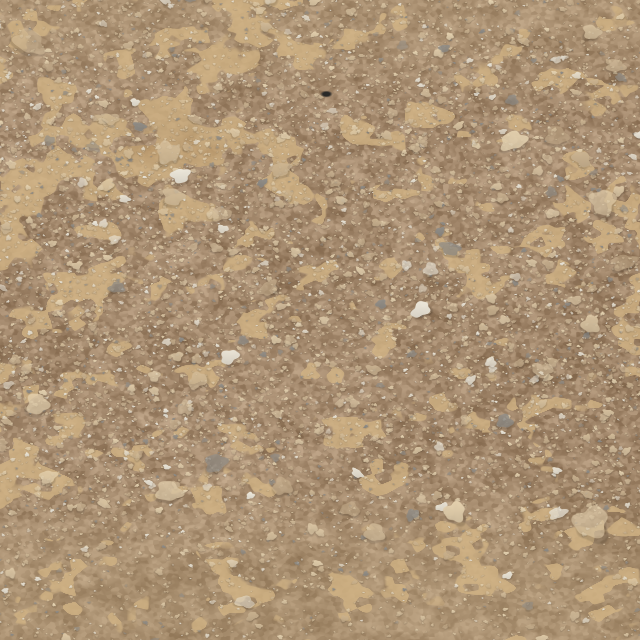
Write a three.js fragment shader that draws this texture.

```glsl
varying vec2 vUv;

#define SOIL vec3(0.645, 0.540, 0.430)
#define DUST vec3(0.670, 0.570, 0.445)
#define TAN vec3(0.760, 0.670, 0.540)
#define CREAM vec3(0.880, 0.810, 0.680)
#define CHALK vec3(0.890, 0.870, 0.820)
#define SLATE vec3(0.540, 0.530, 0.510)
#define CRUST vec3(0.800, 0.685, 0.505)
#define OCHRE vec3(0.670, 0.520, 0.330)
#define SOFTNESS 0.0014
#define GRIT 0.15

vec3 hash3(vec2 p) {
  vec3 q = fract(p.xyx * vec3(0.1031, 0.1030, 0.0973));
  q += dot(q, q.yxz + 33.33);
  return fract((q.xxy + q.yzz) * q.zyx);
}

// Cellular noise with the cell values blended smoothly
float cellNoise(vec2 p) {
  vec2 id = floor(p);
  float sum = 0.0, total = 0.0;
  for (int y = -1; y <= 1; y++) {
    for (int x = -1; x <= 1; x++) {
      vec2 cell = id + vec2(float(x), float(y));
      vec3 h = hash3(cell + 71.0);
      vec2 d = p - cell - h.xy;
      float weight = exp(-8.0 * dot(d, d));
      sum += weight * h.z;
      total += weight;
    }
  }
  return sum / total;
}

// Grains thin out toward the bottom and cluster loosely elsewhere
float density(vec2 uv) {
  float band = smoothstep(0.02, 0.40, uv.y) * (1.0 - 0.45 * smoothstep(0.75, 1.0, uv.y));
  float clumps = sin(uv.x * 17.0 + 3.0 * sin(uv.y * 13.0)) * sin(uv.y * 23.0 + 2.0 * sin(uv.x * 11.0));
  return mix(0.35, 1.1, band) * (1.0 + 0.25 * clumps);
}

vec3 stoneColour(vec3 h) {
  vec3 colour = mix(TAN, CREAM, h.x);
  colour = mix(colour, CHALK, step(0.86, h.y));
  return mix(colour, SLATE, step(h.y, 0.09));
}

// One size class of irregular, mostly flat-lying stones
vec3 scatter(vec3 ground, vec2 uv, float cells, float share, float radius) {
  vec2 p = uv * cells;
  vec2 id = floor(p);
  for (int y = -1; y <= 1; y++) {
    for (int x = -1; x <= 1; x++) {
      vec2 cell = id + vec2(float(x), float(y));
      vec3 place = hash3(cell + cells);
      vec3 form = hash3(cell + cells * 2.0 + 17.3);
      vec3 tint = hash3(cell + cells * 3.0 + 41.7);
      if (place.z > share * density((cell + place.xy) / cells)) continue;

      vec2 d = p - cell - place.xy;
      float turn = (form.x - 0.5) * 1.3;
      vec2 q = mat2(cos(turn), -sin(turn), sin(turn), cos(turn)) * d;
      q.y *= mix(1.0, 1.9, form.y);
      float angle = atan(q.y, q.x);
      float rim = 1.0 + 0.14 * sin(3.0 * angle + form.z * 40.0) + 0.09 * sin(5.0 * angle + form.x * 20.0);
      float size = radius * mix(0.45, 1.0, form.z * form.z) * rim;

      float cover = smoothstep(SOFTNESS, -SOFTNESS, (length(q) - size) / cells);
      float shade = smoothstep(0.003, -0.002, (length(q + vec2(0.0, 0.35 * size)) - size) / cells);
      ground *= 1.0 - 0.13 * shade * (1.0 - cover);
      vec3 stone = stoneColour(tint) * (1.0 + 0.06 * clamp(d.y / size, -1.0, 1.0));
      ground = mix(ground, stone, cover * mix(0.45, 1.0, tint.z));
    }
  }
  return ground;
}

// Pale crust flaking through the soil at the upper left
vec3 addCrust(vec3 ground, vec2 uv) {
  vec2 core = (uv - vec2(0.28, 0.77)) / vec2(0.14, 0.055);
  vec2 fringe = (uv - vec2(0.10, 0.80)) / vec2(0.24, 0.15);
  float flakes = 0.65 * cellNoise(uv * vec2(17.0, 26.0)) + 0.35 * cellNoise(uv * vec2(52.0, 70.0));
  float level = flakes + 0.26 * exp(-dot(core, core)) + 0.12 * exp(-dot(fringe, fringe));
  float cover = smoothstep(0.67, 0.72, level);
  float stain = exp(-4.0 * dot(core, core)) * cellNoise(uv * 35.0 + 9.0);
  vec3 crust = mix(CRUST, OCHRE, stain) * (0.95 + 0.10 * flakes);
  return mix(ground, crust, cover * 0.8);
}

void main() {
  vec2 uv = vUv;

  // Mottled earth, grainier where stones are plentiful
  float broad = cellNoise(uv * vec2(5.0, 8.0));
  float medium = cellNoise(uv * vec2(42.0, 60.0));
  float fine = cellNoise(uv * vec2(150.0, 185.0));
  float dusty = max(smoothstep(0.32, 0.05, uv.y), 0.7 * smoothstep(0.8, 1.0, uv.y));
  vec3 colour = mix(SOIL, DUST, dusty);
  float mottle = 0.05 * (broad - 0.5) + 0.09 * (medium - 0.5);
  mottle += GRIT * (1.0 - 0.4 * dusty) * (fine - 0.5);
  colour += mottle * vec3(1.0, 1.02, 1.0);

  colour = addCrust(colour, uv);

  // Stones from specks to pebbles
  colour = scatter(colour, uv, 128.0, 0.42, 0.34);
  colour = scatter(colour, uv, 84.0, 0.36, 0.38);
  colour = scatter(colour, uv, 45.0, 0.25, 0.40);
  colour = scatter(colour, uv, 23.0, 0.15, 0.40);
  colour = scatter(colour, uv, 9.0, 0.15, 0.26);

  // A small dark pit
  float pit = length((uv - vec2(0.51, 0.853)) / vec2(0.009, 0.005));
  colour = mix(colour, SLATE * 0.3, smoothstep(1.2, 0.5, pit));

  gl_FragColor = vec4(colour, 1.0);
}
```
